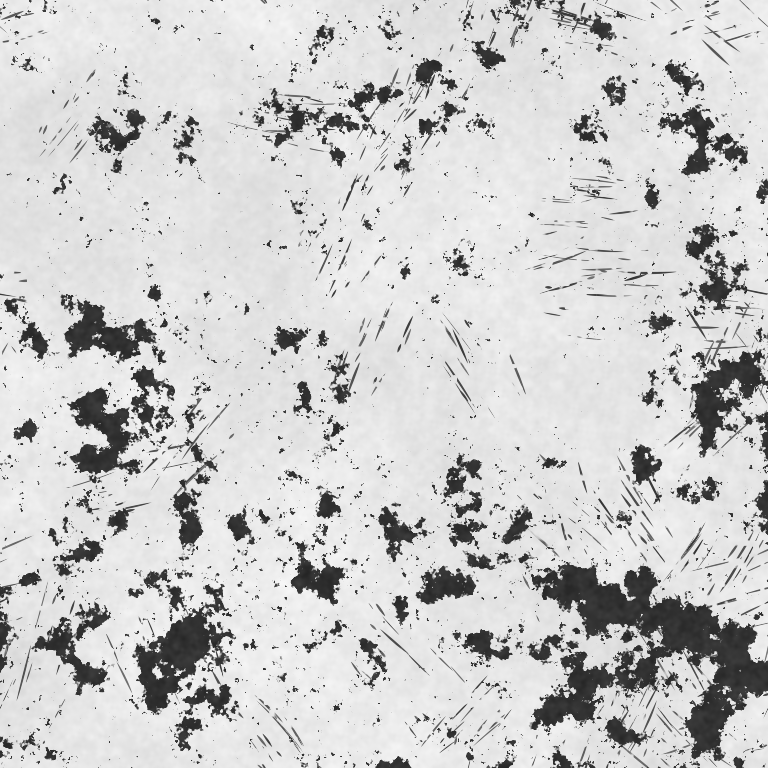
This texture is drawn by a three.js fragment shader. Its source:

```glsl
// Worn pale paint: ragged dark chips, fine specks and bundles of scratches on mottled light grey.
varying vec2 vUv;

const vec3 PAINT_COLOR = vec3(0.905);
const vec3 CHIP_COLOR = vec3(0.195);
const float MOTTLE = 0.014;
const float GRAIN = 0.009;
const float CHIP_TONE = 0.016;

// Noise scales, in cells across the canvas
const float CLUSTER_SCALE = 5.0;
const float CHIP_SCALE = 25.0;
const float SPECK_SCALE = 140.0;
const float WEAR_SCALE = 130.0;

// Thresholds and edge widths, in standard deviations of the noise
const float CHIP_LEVEL = 1.3;
const float CHIP_EDGE = 0.17;
const float SPECK_LEVEL = 1.9;
const float SPECK_EDGE = 0.3;

// Scratch bundles, in canvas units
const int BUNDLES = 34;
const int STROKES = 15;
const float BUNDLE_REACH = 0.16;
const vec2 BUNDLE_SPREAD = vec2(0.19, 0.14);
const float STROKE_SOFT = 0.0008;

float hash(vec2 p) {
  return fract(sin(dot(p, vec2(127.1, 311.7))) * 43758.5453);
}

// Turns a point clockwise by the angle
mat2 rotation(float angle) {
  float c = cos(angle);
  float s = sin(angle);
  return mat2(c, -s, s, c);
}

float valueNoise(vec2 p) {
  vec2 cell = floor(p);
  vec2 f = fract(p);
  f = f * f * (3.0 - 2.0 * f);
  float low = mix(hash(cell), hash(cell + vec2(1.0, 0.0)), f.x);
  float high = mix(hash(cell + vec2(0.0, 1.0)), hash(cell + 1.0), f.x);
  return mix(low, high, f.y);
}

// Fractal noise scaled to zero mean and unit deviation
float fractalNoise(vec2 p, int octaves, float gain) {
  float sum = 0.0;
  float power = 0.0;
  float weight = 1.0;
  mat2 turn = rotation(0.65);
  for (int i = 0; i < 5; i++) {
    if (i >= octaves) break;
    sum += weight * (valueNoise(p) - 0.5);
    power += weight * weight;
    weight *= gain;
    p = turn * p * 2.03 + 17.3;
  }
  return sum / (0.214 * sqrt(power));
}

float threshold(float field, float level, float edge) {
  return smoothstep(level - edge, level + edge, field);
}

// Flaked chips gathered in clusters, with loose specks crowding around them
float chipMask(vec2 uv) {
  float cluster = fractalNoise(uv * CLUSTER_SCALE + 5.3, 3, 0.6);
  float detail = fractalNoise(uv * CHIP_SCALE + 41.0, 5, 0.66);
  float field = 0.6 * cluster + 0.8 * detail;
  float crumbs = fractalNoise(uv * SPECK_SCALE + 9.0, 3, 0.7);
  float speckField = 0.85 * crumbs + 0.5 * field;
  return max(threshold(field, CHIP_LEVEL, CHIP_EDGE),
             threshold(speckField, SPECK_LEVEL, SPECK_EDGE));
}

// One tapered, slightly bowed stroke along x
float stroke(vec2 q, float halfLength, float halfWidth, float bow) {
  float t = abs(q.x) / halfLength;
  float across = abs(q.y - bow * q.x * q.x) - halfWidth * (1.0 - t * t);
  float body = 1.0 - smoothstep(-STROKE_SOFT, STROKE_SOFT, across);
  return body * (1.0 - smoothstep(0.8, 1.0, t));
}

// Bundles lean steeply right, nearly level, or left
float bundleAngle(float pick, float jitter) {
  float base = pick < 0.45 ? 0.95 : (pick < 0.75 ? 0.05 : 2.2);
  return base + (jitter - 0.5) * 0.6;
}

float scratchMask(vec2 uv) {
  float mask = 0.0;
  for (int b = 0; b < BUNDLES; b++) {
    float id = float(b) + 1.0;
    vec2 center = vec2(hash(vec2(id, 1.3)), hash(vec2(id, 2.7)));
    vec2 offset = fract(uv - center + 0.5) - 0.5;
    if (length(offset) > BUNDLE_REACH) continue;
    float angle = bundleAngle(hash(vec2(id, 3.1)), hash(vec2(id, 4.9)));
    vec2 local = rotation(angle) * offset;
    float bow = (hash(vec2(id, 5.3)) - 0.5) * 3.0;
    vec2 spread = BUNDLE_SPREAD * mix(0.45, 1.0, hash(vec2(id, 6.7)));
    for (int s = 0; s < STROKES; s++) {
      vec2 key = vec2(id * 7.1, float(s) + 10.0);
      vec2 shift = vec2(hash(key), hash(key + 31.7)) - 0.5;
      float size = hash(key + 53.9);
      float lean = (hash(key + 71.3) - 0.5) * 0.3;
      vec2 q = rotation(lean) * (local - shift * spread);
      float halfLength = mix(0.005, 0.045, size * size);
      float halfWidth = mix(0.0004, 0.0017, hash(key + 97.1));
      float strength = mix(0.65, 1.0, hash(key + 113.0));
      mask = max(mask, strength * stroke(q, halfLength, halfWidth, bow));
    }
  }
  return mask * smoothstep(0.25, 0.42, valueNoise(uv * WEAR_SCALE));
}

void main() {
  float mottle = fractalNoise(vUv * 6.0 + 70.0, 5, 0.65);
  float grain = fractalNoise(vUv * 100.0 + 23.0, 2, 0.7);
  vec3 paint = PAINT_COLOR + MOTTLE * mottle + GRAIN * grain;
  vec3 chip = CHIP_COLOR + CHIP_TONE * grain;
  float damage = max(chipMask(vUv), scratchMask(vUv));
  gl_FragColor = vec4(mix(paint, chip, damage), 1.0);
}
```
